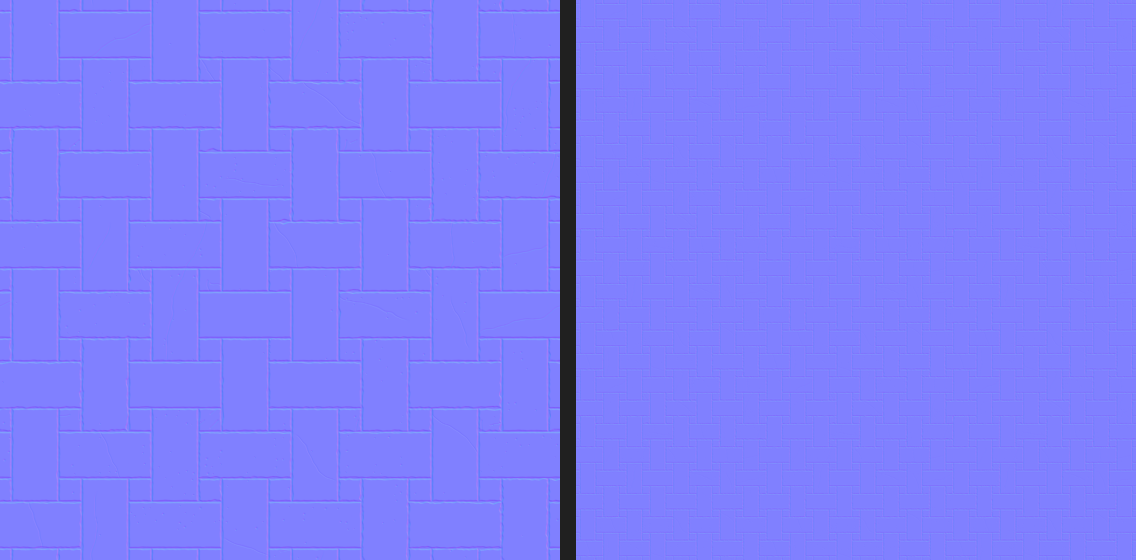
Left: one tile. Right: repeated 3 by 3.
A WebGL 2 fragment shader for this texture map:

```glsl
#version 300 es
precision highp float;
// Tangent-space normal map of basketweave paving: upright and lying bricks
// alternate on an 8 by 8 grid, with a small square stone at each grid corner.
// A height field (bevels, chips, cracks, pits) is differentiated into normals.

uniform vec2 u_resolution;
out vec4 fragColor;

// All lengths are in grid cells.
const float CELLS = 8.0;
const vec2 BRICK_HALF = vec2(1.0, 2.0) / 3.0;
const vec2 SQUARE_HALF = vec2(1.0 / 6.0);
const float CORNER_RADIUS = 0.022;
const float BEVEL_WIDTH = 0.025;
const float JOINT_DEPTH = 0.0052;
const float EDGE_INSET = 0.001;
const float EDGE_WOBBLE = 0.016;
const float EDGE_GRIT = 0.012;
const float CHIP_SIZE = 0.045;
const float CRACK_SHARE = 0.42;
const float CRACK_WIDTH = 0.012;
const float CRACK_DEPTH = 0.0012;
const float PIT_GRID = 10.0;
const float PIT_DEPTH = 0.0022;
const float MIN_STEP = 0.003;
const int SAMPLES = 2;          // per axis, averaged in each pixel
const float FILTER_WIDTH = 1.3; // in pixels
const float PI = 3.14159;

vec2 hash2(vec2 p) {
    vec3 q = fract(p.xyx * vec3(0.1031, 0.1030, 0.0973));
    q += dot(q, q.yzx + 33.33);
    return fract((q.xx + q.yz) * q.zy);
}

float cornerSlope(vec2 lattice, vec2 offset, float period) {
    float angle = 2.0 * PI * hash2(mod(lattice, period) + 7.0).x;
    return dot(vec2(cos(angle), sin(angle)), offset);
}

// Gradient noise with a given number of lattice points per cell; it wraps.
float noise(vec2 p, float frequency) {
    float period = CELLS * frequency;
    p *= frequency;
    vec2 i = floor(p), f = p - i, e = vec2(1.0, 0.0);
    vec2 u = f * f * f * (f * (f * 6.0 - 15.0) + 10.0);
    float low = mix(cornerSlope(i, f, period), cornerSlope(i + e, f - e, period), u.x);
    float high = mix(cornerSlope(i + e.yx, f - e.yx, period),
                     cornerSlope(i + 1.0, f - 1.0, period), u.x);
    return mix(low, high, u.y);
}

// Finds the stone under p: its local position, half size and hash key.
void findStone(vec2 p, out vec2 local, out vec2 halfSize, out vec2 key) {
    vec2 cell = floor(p);
    vec2 a = p - cell - 0.5;
    bool upright = mod(cell.x + cell.y, 2.0) > 0.5;
    if (!upright) a = a.yx;
    vec2 side = vec2(a.x < 0.0 ? -1.0 : 1.0, a.y < 0.0 ? -1.0 : 1.0);
    halfSize = BRICK_HALF;
    if (abs(a.x) < BRICK_HALF.x) {            // brick of this cell
        local = a;
        key = mod(cell, CELLS);
    } else if (abs(a.y) < BRICK_HALF.x) {     // end of the neighbouring brick
        local = vec2(a.y, a.x - side.x);
        key = mod(cell + (upright ? vec2(side.x, 0.0) : vec2(0.0, side.x)), CELLS);
    } else {                                  // square at the grid corner
        local = a - 0.5 * side;
        halfSize = SQUARE_HALF;
        key = mod(floor(p + 0.5), CELLS) + 50.0;
    }
}

float crack(vec2 p, vec2 local, vec2 key) {
    vec2 pick = hash2(key + 11.0), place = hash2(key + 23.0) - 0.5;
    if (pick.x > CRACK_SHARE) return 0.0;
    float angle = pick.y * PI;
    vec2 along = vec2(cos(angle), sin(angle));
    vec2 q = local - place * vec2(0.35, 0.8);
    float bend = 0.13 * noise(p, 2.0) + 0.025 * noise(p, 7.0);
    float across = abs(dot(q, vec2(-along.y, along.x)) + bend);
    float reach = mix(0.4, 1.0, hash2(key + 31.0).x);
    float fade = 1.0 - smoothstep(0.75 * reach, reach, abs(dot(q, along)));
    return fade * (1.0 - smoothstep(0.0, CRACK_WIDTH, across));
}

float pits(vec2 p, vec2 key) {
    vec2 g = p * PIT_GRID;
    vec2 id = mod(floor(g), CELLS * PIT_GRID);
    vec2 shape = hash2(id + 3.0);
    float density = 0.03 + 0.3 * smoothstep(0.5, 0.95, hash2(key + 41.0).x);
    density *= smoothstep(-0.3, 0.25, noise(p, 2.0));
    float radius = mix(0.1, 0.24, shape.x * shape.x);
    float dist = length(fract(g) - mix(vec2(0.25), vec2(0.75), hash2(id + 91.0)));
    return step(shape.y, density) * (1.0 - smoothstep(0.0, radius, dist));
}

float height(vec2 p) {
    vec2 local, halfSize, key;
    findStone(p, local, halfSize, key);

    // Rounded box distance; the inner face needs no edge wear
    vec2 q = abs(local) - halfSize + CORNER_RADIUS;
    float inside = CORNER_RADIUS - length(max(q, 0.0)) - min(max(q.x, q.y), 0.0);
    float face = 1.0;
    if (inside < 0.09) {
        float wear = mix(0.3, 1.2, hash2(key + 5.0).x);
        inside -= EDGE_INSET + wear * EDGE_WOBBLE * noise(p, 7.0);
        inside -= wear * EDGE_GRIT * noise(p + 0.21, 17.0);
        inside -= wear * CHIP_SIZE * max(noise(p + 0.37, 6.0) - 0.22, 0.0);
        face = smoothstep(0.0, BEVEL_WIDTH, inside);
    }
    float damage = CRACK_DEPTH * crack(p, local, key) + PIT_DEPTH * pits(p, key);
    return face * (JOINT_DEPTH - damage);
}

vec3 surfaceNormal(vec2 p, float h) {
    vec2 e = vec2(h, 0.0);
    vec2 slope = vec2(height(p + e) - height(p - e),
                      height(p + e.yx) - height(p - e.yx)) / (2.0 * h);
    return normalize(vec3(-slope, 1.0));
}

void main() {
    float pixel = CELLS / min(u_resolution.x, u_resolution.y);
    float h = max(MIN_STEP, 0.25 * pixel);
    vec2 p = gl_FragCoord.xy / u_resolution * CELLS;
    vec3 sum = vec3(0.0);
    for (int y = 0; y < SAMPLES; y++) {
        for (int x = 0; x < SAMPLES; x++) {
            vec2 offset = (vec2(x, y) + 0.5) / float(SAMPLES) - 0.5;
            sum += surfaceNormal(p + offset * FILTER_WIDTH * pixel, h);
        }
    }
    fragColor = vec4(0.5 + 0.5 * sum / float(SAMPLES * SAMPLES), 1.0);
}
```
